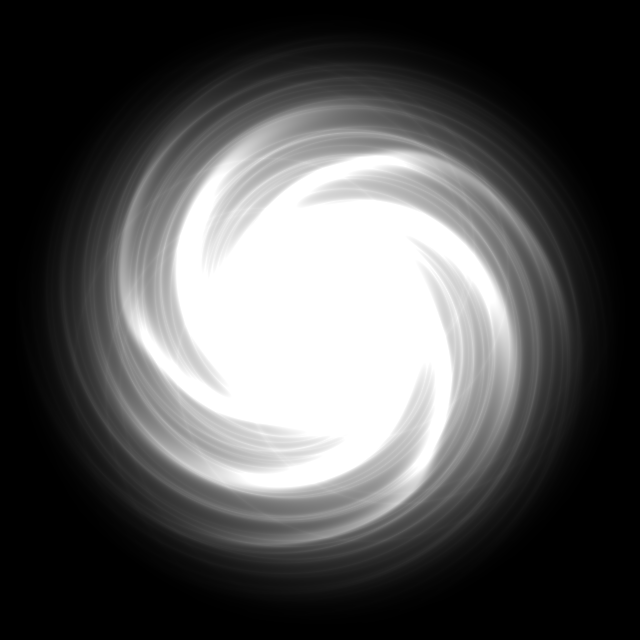
Give the GLSL for this background, as a WebGL 2 fragment shader.

```glsl
#version 300 es
precision highp float;
// A white spiral vortex: a glowing core, six curved arms and fine woven filaments on black.

#define CORE_RADIUS 0.33
#define HALO_RADIUS 0.98
#define HALO_LEVEL 0.88
#define BROAD_ARM 0.62
#define SLIM_ARM 0.42
#define FILAMENTS 18
#define FILAMENT_GLOW 0.085
#define FILAMENT_WIDTH 0.007

uniform vec2 u_resolution;
out vec4 fragColor;

const float SECTOR = 2.0943951; // a third of a turn

float hash(float n) {
    return fract(sin(n * 127.1) * 43758.5453);
}

// Falls from 1 at the inner radius to 0 at the outer one
float fade(float inner, float outer, float r) {
    return 1.0 - smoothstep(inner, outer, r);
}

// Signed distance to a threefold spiral; positive on its outer side
float spiral(float angle, float r, float winding) {
    float turn = mod(angle + 0.5 * SECTOR, SECTOR) - 0.5 * SECTOR;
    return turn / length(vec2(winding, 1.0 / max(r, 0.1)));
}

// Ridge with a crisp outer edge and a softer inner one
float ridge(float d, float outerWidth, float innerWidth) {
    float x = d / (d > 0.0 ? outerWidth : innerWidth);
    return exp(-x * x);
}

float arms(float angle, float r) {
    float broad = spiral(angle - 0.506 + 5.7 * (r - 0.487), r, 5.7);
    float bend = (r - 0.61) / 0.06;
    float slimAngle = 1.42 - 4.9 * (r - 0.487) + 0.16 * exp(-bend * bend);
    float slim = spiral(angle - slimAngle, r, 4.9);
    return BROAD_ARM * fade(0.45, 0.75, r) * ridge(broad, 0.026, 0.044)
         + SLIM_ARM * fade(0.5, 0.85, r) * ridge(slim, 0.016, 0.036);
}

// Thin spirals of varied pitch, with a few running the other way
float filaments(float angle, float r) {
    float sum = 0.0;
    for (int i = 0; i < FILAMENTS; i++) {
        float id = float(i) + 1.0;
        float winding = mix(6.5, 13.0, hash(id));
        if (i % 5 == 4) winding = -0.6 * winding;
        float wobble = 0.1 * sin(angle + 6.2832 * hash(id + 60.0));
        float phase = id * SECTOR * 0.618 + wobble;
        float d = abs(spiral(angle + winding * r - phase, r, winding));
        float strength = mix(0.35, 1.2, hash(id + 30.0));
        if (winding < 0.0) strength *= 0.4;
        sum += strength * exp(-d / FILAMENT_WIDTH);
    }
    return sum;
}

void main() {
    vec2 p = (2.0 * gl_FragCoord.xy - u_resolution) / min(u_resolution.x, u_resolution.y);
    float r = length(p);
    float angle = atan(p.y, p.x);

    // Broad halo and saturated centre
    float light = HALO_LEVEL * pow(fade(0.28, HALO_RADIUS, r), 1.2);
    light += 0.4 * fade(CORE_RADIUS - 0.05, CORE_RADIUS + 0.06, r);

    // Arms, then the filaments woven through them
    light += arms(angle, r);
    light += FILAMENT_GLOW * fade(0.55, HALO_RADIUS, r) * filaments(angle, r);

    fragColor = vec4(vec3(clamp(light, 0.0, 1.0)), 1.0);
}
```
